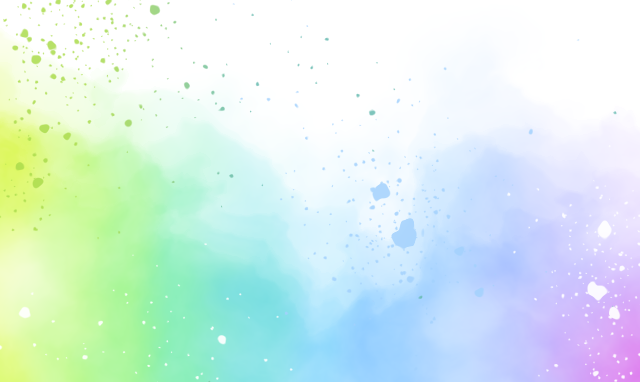
Give the GLSL for this background, as a Shadertoy shader.

```glsl
// Rainbow watercolour wash on white paper with clusters of ink spatter.
// Torn layers of warped noise are stacked below a height profile; the pigment
// multiplies the paper, and jittered grids of dots form the spatter.

#define ASPECT 1.673
#define LAYERS 6
#define TEAR 0.42
#define EDGE_SOFTNESS 0.025
#define RIM 0.035
#define PIGMENT 1.08
#define GRAIN 0.30

// Pigment colour (rgb) and wash height (a), evenly spaced from left to right.
const vec4 STOPS[11] = vec4[11](
    vec4(0.87, 0.98, 0.48, 0.76), vec4(0.78, 0.98, 0.58, 0.70),
    vec4(0.70, 0.97, 0.64, 0.68), vec4(0.63, 0.95, 0.79, 0.60),
    vec4(0.57, 0.90, 0.91, 0.47), vec4(0.61, 0.87, 0.99, 0.33),
    vec4(0.62, 0.83, 1.00, 0.33), vec4(0.70, 0.85, 1.00, 0.58),
    vec4(0.71, 0.81, 1.00, 0.64), vec4(0.78, 0.79, 1.00, 0.60),
    vec4(0.85, 0.79, 1.00, 0.59));

float hash(vec2 p) {
    vec3 q = fract(vec3(p.xyx) * 0.1031);
    q += dot(q, q.yzx + 33.33);
    return fract((q.x + q.y) * q.z);
}

float noise(vec2 p) {
    vec2 i = floor(p), f = fract(p);
    f = f * f * (3.0 - 2.0 * f);
    return mix(mix(hash(i), hash(i + vec2(1, 0)), f.x),
               mix(hash(i + vec2(0, 1)), hash(i + vec2(1, 1)), f.x), f.y);
}

float fbm(vec2 p) {
    float sum = 0.0, amp = 0.5;
    for (int i = 0; i < 5; i++) {
        sum += amp * noise(p);
        p = mat2(1.6, 1.2, -1.2, 1.6) * p + 7.3;
        amp *= 0.5;
    }
    return sum;
}

float glow(vec2 p, vec2 centre, vec2 radius) {
    vec2 q = (p - centre) / radius;
    return exp(-dot(q, q));
}

vec4 washStop(float x) {
    float s = clamp(x, 0.0, 0.9999) * 10.0;
    int i = int(s);
    return mix(STOPS[i], STOPS[i + 1], smoothstep(0.0, 1.0, fract(s)));
}

// Round drop with a wobbling outline.
float drop(vec2 p, vec2 centre, float radius) {
    float wobble = (noise(p * 55.0) - 0.5) * radius * 0.8;
    float aa = 1.0 / iResolution.y;
    return smoothstep(aa, -aa, length(p - centre) - radius + wobble);
}

// Cluster of drops in three rotated grids, thinning away from the centre.
float spatter(vec2 p, vec2 centre, vec2 spread, float amount) {
    float cover = 0.0, cells = 17.0;
    for (int i = 0; i < 3; i++) {
        float a = 0.6 + float(i) * 1.1;
        mat2 turn = mat2(cos(a), sin(a), -sin(a), cos(a));
        vec2 g = turn * (p - centre) * cells, id = floor(g);
        vec2 key = id + centre * 91.0 + float(i) * 17.0;
        vec2 jitter = vec2(hash(key + 3.1), hash(key + 8.7));
        float size = hash(key + 21.3);
        float radius = mix(0.06, 0.22, size * size * size);
        vec2 home = ((id + 0.5) / cells) * turn;
        float keep = step(hash(key + 41.9), amount * glow(home, vec2(0), spread));
        vec2 off = fract(g) - 0.3 - 0.4 * jitter;
        off += 0.12 * (vec2(noise(g * 4.0), noise(g * 4.0 + 19.0)) - 0.5);
        float aa = cells / iResolution.y;
        cover = max(cover, keep * smoothstep(aa, -aa, length(off) - radius));
        cells *= 1.7;
    }
    return cover;
}

void mainImage(out vec4 fragColor, in vec2 fragCoord) {
    vec2 p = fragCoord / iResolution.xy * vec2(ASPECT, 1.0);
    vec2 warp = vec2(fbm(p * 4.0 + 3.0), fbm(p * 4.0 + 29.0)) - 0.48;
    vec2 q = p + 0.16 * warp;

    // Pigment colour with local accents
    vec4 wash = washStop(q.x / ASPECT);
    vec3 tint = wash.rgb;
    tint = mix(tint, vec3(0.85, 0.96, 0.30), 0.8 * glow(q, vec2(0.0, 0.65), vec2(0.16, 0.13)));
    tint = mix(tint, vec3(0.84, 0.77, 1.00), 0.7 * glow(q, vec2(1.50, 0.12), vec2(0.20, 0.20)));
    tint = mix(tint, vec3(0.89, 0.54, 0.94), glow(q, vec2(1.68, 0.02), vec2(0.20, 0.17)));

    // Torn layers with thin darker rims
    float depth = wash.a - p.y;
    float density = 0.0;
    for (int i = 0; i < LAYERS; i++) {
        float k = float(i);
        float torn = fbm(q * (3.2 + 0.7 * k) + k * 13.7) - 0.48;
        float t = depth + TEAR * torn + 0.09 - 0.055 * k;
        float body = 0.5 * smoothstep(0.0, EDGE_SOFTNESS, t) + 0.5 * smoothstep(-0.04, 0.16, t);
        density += body / float(LAYERS) + RIM * exp(-abs(t) * 110.0) * step(0.0, t);
    }
    density *= 1.0 + GRAIN * (fbm(q * 9.0 + 51.0) - 0.48) * 2.0;

    // Pale and deep regions, then the faint upper haze
    density *= 1.0 - 0.70 * glow(q, vec2(0.06, 0.26), vec2(0.14, 0.20));
    density *= 1.0 - 0.40 * glow(q, vec2(1.66, 0.48), vec2(0.18, 0.16));
    density *= 1.0 - 0.35 * glow(q, vec2(1.22, 0.18), vec2(0.08, 0.13));
    density += 0.22 * glow(q, vec2(0.28, 0.60), vec2(0.11, 0.09));
    density += 0.18 * glow(q, vec2(0.52, 0.12), vec2(0.18, 0.16));
    float haze = smoothstep(0.80, 0.35, p.y + 0.5 * warp.y) * 0.22;
    haze += 0.16 * glow(q, vec2(1.26, 0.78), vec2(0.13, 0.11));
    density = max(density, haze * smoothstep(0.25, 0.60, fbm(q * 5.0 + 71.0) + 0.12));
    vec3 col = pow(tint, vec3(PIGMENT * density));

    // Coloured spatter: lime to teal at upper left, blue in the middle
    vec3 lime = mix(vec3(0.67, 0.86, 0.30), vec3(0.40, 0.73, 0.69), smoothstep(0.20, 0.70, p.x));
    float green = spatter(p, vec2(0.20, 0.94), vec2(0.20, 0.19), 0.62);
    green = max(green, spatter(p, vec2(0.48, 0.82), vec2(0.36, 0.20), 0.10));
    green = max(green, spatter(p, vec2(0.06, 0.53), vec2(0.13, 0.13), 0.22));
    green = max(green, drop(p, vec2(0.335, 0.678), 0.010));
    green = max(green, drop(p, vec2(0.098, 0.522), 0.013));
    col = mix(col, lime, 0.85 * green);
    float blue = spatter(p, vec2(1.05, 0.40), vec2(0.15, 0.20), 0.50);
    blue = max(blue, spatter(p, vec2(0.94, 0.58), vec2(0.22, 0.18), 0.12));
    blue = max(blue, drop(p, vec2(1.000, 0.496), 0.020));
    blue = max(blue, drop(p, vec2(1.065, 0.388), 0.035));
    col = mix(col, vec3(0.64, 0.82, 0.99), 0.85 * blue);

    // White spatter over the right side and the lower left
    float white = spatter(p, vec2(1.60, 0.25), vec2(0.13, 0.22), 0.60);
    white = max(white, spatter(p, vec2(0.42, 0.12), vec2(0.26, 0.16), 0.10));
    white = max(white, drop(p, vec2(1.580, 0.398), 0.021));
    white = max(white, drop(p, vec2(1.563, 0.237), 0.024));
    white = max(white, drop(p, vec2(1.609, 0.178), 0.015));
    col = mix(col, vec3(1.0), 0.92 * white);

    fragColor = vec4(clamp(col, 0.0, 1.0), 1.0);
}
```
